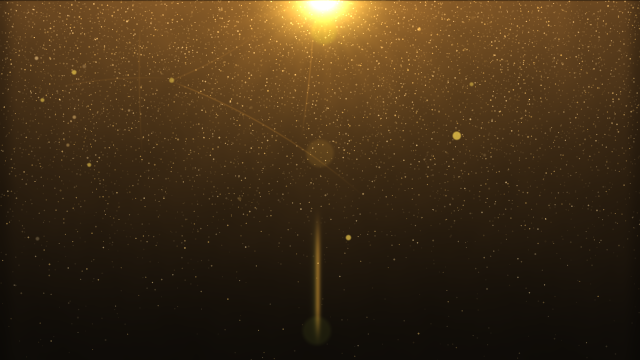
This background is drawn by a Shadertoy shader. Its source:

```glsl
const vec3 SOOT = vec3(0.052, 0.042, 0.028);
const vec3 BRONZE = vec3(0.445, 0.295, 0.135);
const vec3 AMBER = vec3(0.62, 0.41, 0.13);
const vec3 GOLD = vec3(0.90, 0.72, 0.34);
const vec3 PALE = vec3(1.0, 0.91, 0.70);
const vec3 MOSS = vec3(0.15, 0.18, 0.05);

vec2 hash2(vec2 p) {
    vec3 q = fract(vec3(p.xyx) * vec3(0.1031, 0.1030, 0.0973));
    q += dot(q, q.yzx + 33.33);
    return fract((q.xx + q.yz) * q.zy);
}

float disc(vec2 p, vec2 centre, float radius, float blur) {
    return 1.0 - smoothstep(radius - blur, radius + blur, length(p - centre));
}

// One jittered speck per cell, kept with the given probability
vec3 dustLayer(vec2 p, float scale, float density, float radius, float blur, float seed) {
    vec2 cell = floor(p * scale);
    vec2 place = hash2(cell + seed);
    vec2 kind = hash2(cell + seed + 71.7);
    vec2 centre = (cell + 0.2 + 0.6 * place) / scale;
    float size = radius * mix(0.6, 1.2, kind.y);
    float speck = disc(p, centre, size, blur) * step(kind.x, density);
    float strength = mix(0.12, 1.0, pow(fract(kind.y * 17.3), 3.0));
    return mix(GOLD, PALE, place.x) * speck * strength;
}

// A thin curved line from a to b, fading at both ends
float scratch(vec2 p, vec2 a, vec2 b, float bend, float width) {
    vec2 along = b - a;
    float t = dot(p - a, along) / dot(along, along);
    vec2 normal = normalize(vec2(-along.y, along.x));
    float offset = dot(p - a, normal) - bend * 4.0 * t * (1.0 - t);
    float fade = smoothstep(0.0, 0.12, t) * (1.0 - smoothstep(0.5, 1.0, t));
    return exp(-offset * offset / (width * width)) * fade;
}

// Soft mottling from layered sines
float mottle(vec2 p) {
    float sum = 0.0, weight = 0.5;
    for (int i = 0; i < 4; i++) {
        sum += weight * sin(p.x + 1.7 * sin(p.y)) * sin(p.y + 1.3 * sin(p.x));
        p = mat2(1.6, 1.2, -1.2, 1.6) * p + 2.3;
        weight *= 0.6;
    }
    return sum;
}

vec3 backdrop(vec2 p, float halfWidth) {
    float rise = pow(clamp(p.y, 0.0, 1.0), 1.5);
    vec3 colour = mix(SOOT, BRONZE, rise * (1.0 - 0.26 * p.x * p.x));
    colour *= 1.0 + 0.08 * mottle(p * vec2(9.0, 6.0));
    float inset = halfWidth - abs(p.x);
    return colour * mix(0.75, 1.0, smoothstep(0.0, 0.05, inset));
}

vec3 lamp(vec2 p, vec2 centre) {
    vec2 q = p - centre;
    float d = length(q * vec2(0.78, 1.0));
    float angle = atan(q.x, -q.y);
    float rays = 1.0 + 0.08 * sin(angle * 23.0) * sin(angle * 9.0 + 1.0);
    vec3 glow = vec3(0.33, 0.23, 0.075) * exp(-d / 0.25) * rays;
    glow += vec3(0.62, 0.56, 0.20) * exp(-d * d / 0.0085);
    return glow + vec3(0.9, 0.9, 0.95) * exp(-d * d / 0.0016);
}

// Vertical shaft: warm core with a mossy left fringe
vec3 shaft(vec2 p, float x, float low, float high) {
    float span = smoothstep(low, low + 0.12, p.y) * (1.0 - smoothstep(high - 0.16, high, p.y));
    float core = exp(-pow((p.x - x) / 0.0075, 2.0));
    float fringe = exp(-pow((p.x - x + 0.005) / 0.012, 2.0));
    return span * (AMBER * core * 0.56 + MOSS * fringe * 0.4);
}

void mainImage(out vec4 fragColor, in vec2 fragCoord) {
    float pixel = 1.0 / iResolution.y;
    float halfWidth = 0.5 * iResolution.x * pixel;
    vec2 p = vec2(fragCoord.x * pixel - halfWidth, fragCoord.y * pixel);
    vec3 colour = backdrop(p, halfWidth) + lamp(p, vec2(0.009, 1.0));

    // Lens flare
    colour += shaft(p, -0.006, 0.035, 0.43);
    colour += vec3(0.06, 0.09, 0.0) * disc(p, vec2(0.011, 0.913), 0.036, 0.008);
    colour += vec3(0.085, 0.065, 0.020) * disc(p, vec2(0.0, 0.574), 0.038, 0.007);
    colour += MOSS * 0.32 * disc(p, vec2(-0.009, 0.081), 0.039, 0.008);

    // Hairline scratches
    float lines = scratch(p, vec2(-0.43, 0.78), vec2(0.16, 0.42), 0.035, 0.0024);
    lines += 0.9 * scratch(p, vec2(-0.020, 0.90), vec2(-0.055, 0.60), 0.004, 0.0024);
    lines += 0.5 * scratch(p, vec2(-0.50, 0.93), vec2(-0.49, 0.52), -0.006, 0.0024);
    lines += 0.5 * scratch(p, vec2(-0.43, 0.77), vec2(-0.14, 0.93), -0.012, 0.0024);
    lines += 0.4 * scratch(p, vec2(-0.72, 0.76), vec2(-0.38, 0.78), 0.012, 0.0024);
    colour += AMBER * 0.17 * lines;

    // Drifting dust, thicker towards the light
    float density = mix(0.02, 0.5, smoothstep(0.15, 0.95, p.y));
    for (int i = 0; i < 4; i++) {
        float layer = float(i);
        float scale = 30.0 + 19.0 * layer;
        vec2 q = mat2(0.96, 0.28, -0.28, 0.96) * p + layer * 3.7 + 5.0;
        float radius = 0.0023 - 0.0002 * layer;
        colour += 0.47 * dustLayer(q, scale, density, radius, max(pixel * 0.65, 0.0016), layer * 13.0);
    }
    colour += 0.45 * dustLayer(p + 4.0, 8.0, density * 0.4, 0.0042, 0.003, 91.0);

    // Leading motes
    float motes = disc(p, vec2(0.380, 0.623), 0.0115, 0.003);
    motes += 0.9 * disc(p, vec2(0.079, 0.340), 0.0072, 0.003);
    motes += 0.7 * disc(p, vec2(-0.412, 0.777), 0.0068, 0.003);
    motes += 0.9 * disc(p, vec2(-0.683, 0.799), 0.0062, 0.003);
    motes += 0.8 * disc(p, vec2(-0.641, 0.542), 0.0052, 0.003);
    motes += 0.8 * disc(p, vec2(-0.771, 0.722), 0.0052, 0.003);
    motes += 0.7 * disc(p, vec2(0.421, 0.766), 0.0052, 0.003);
    colour = mix(colour, vec3(0.88, 0.74, 0.28), 0.85 * min(motes, 1.0));

    // Thin dark upper border
    colour *= mix(0.55, 1.0, smoothstep(0.0, 0.005, 1.0 - p.y));
    fragColor = vec4(clamp(colour, 0.0, 1.0), 1.0);
}
```
